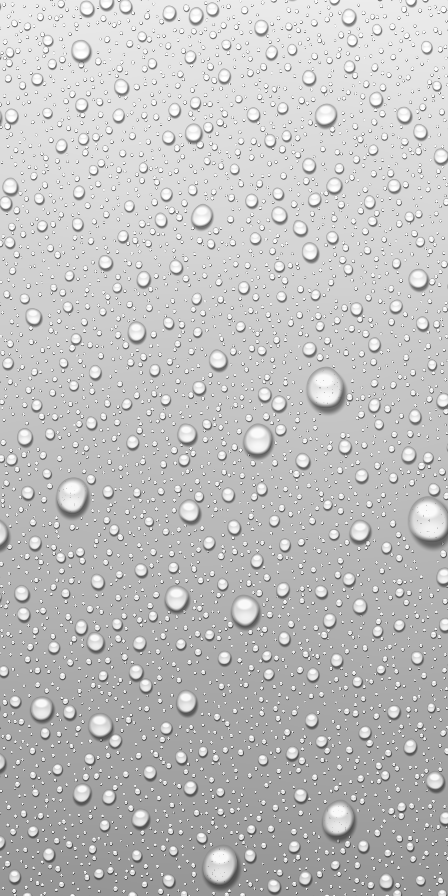
Reproduce this texture procedurally as a WebGL 2 fragment shader.

```glsl
#version 300 es
precision highp float;
// Water drops of many sizes on a softly lit grey surface.
uniform vec2 u_resolution;
out vec4 fragColor;

vec3 hash3(vec2 p) {
  vec3 h = fract(p.xyx * vec3(0.1031, 0.1030, 0.0973));
  h += dot(h, h.yxz + 33.33);
  return fract((h.xxy + h.yzz) * h.zyx);
}

float gradientDot(vec2 corner, vec2 offset) {
  float angle = 6.2832 * hash3(corner + 71.0).x;
  return dot(vec2(cos(angle), sin(angle)), offset);
}

float gradientNoise(vec2 p) {
  vec2 i = floor(p), f = fract(p);
  vec2 u = f * f * f * (f * (f * 6.0 - 15.0) + 10.0);
  float low = mix(gradientDot(i, f), gradientDot(i + vec2(1, 0), f - vec2(1, 0)), u.x);
  float high = mix(gradientDot(i + vec2(0, 1), f - vec2(0, 1)),
                   gradientDot(i + 1.0, f - 1.0), u.x);
  return mix(low, high, u.y);
}

// Each layer is a turned grid, finer than the one before.
float cellSize(int layer) { return 0.33 * pow(0.51, float(layer)); }

mat2 layerTurn(int layer) {
  float a = 0.35 + 0.8 * float(layer);
  return mat2(cos(a), sin(a), -sin(a), cos(a));
}

vec2 cellAt(vec2 p, int layer) {
  return floor(p * layerTurn(layer) / cellSize(layer));
}

// Centre in xy, radius in z; the radius is zero for an empty cell.
vec3 dropIn(vec2 cell, int layer) {
  vec2 key = cell + 37.0 * float(layer) + 140.0;
  vec3 h = hash3(key), k = hash3(key + 211.5);
  float size = cellSize(layer);
  vec2 centre = layerTurn(layer) * ((cell + 0.5 + 0.62 * (h.xy - 0.5)) * size);
  float keep = layer == 0 ? 0.85 * (1.0 - smoothstep(1.0, 1.5, centre.y))
                          : layer == 1 ? 0.6 : 0.94;
  float ratio = layer < 2 ? mix(0.1, 0.165, h.z * h.z) : mix(0.115, 0.19, h.z);
  return vec3(centre, k.x < keep ? size * ratio : 0.0);
}

// True where a larger drop already takes the place.
bool isCrowded(vec3 drop, int layer) {
  for (int l = 0; l < layer; l++) {
    vec2 home = cellAt(drop.xy, l);
    for (int n = 0; n < 9; n++) {
      vec3 other = dropIn(home + vec2(n % 3 - 1, n / 3 - 1), l);
      if (other.z > 0.0 && distance(drop.xy, other.xy) < 1.06 * (drop.z + other.z)) return true;
    }
  }
  return false;
}

float paintDrop(float tone, float ground, vec2 p, vec3 drop, float pixel) {
  vec2 q = (p - drop.xy) / drop.z;
  vec3 h = hash3(drop.xy * 913.0 + 50.0);

  // Uneven, slightly stretched outline
  float lean = (h.x - 0.5) * 0.2;
  vec2 s = vec2(q.x + lean * q.y, q.y) * vec2(1.0 + 0.14 * h.y, 0.95);
  float d = length(s) * (1.0 + 0.16 * gradientNoise(q * 0.8 + h.yz * 60.0));
  float blur = 0.6 * pixel / drop.z;

  // Contact shadow below and to the right
  float shade = length(s - vec2(0.08, -0.2));
  tone *= 1.0 - 0.46 * (1.0 - smoothstep(0.85, 1.22, shade));

  // Clear body, thin dark rim, light gathered at the foot
  float body = mix(ground, 0.94, 0.62) - 0.04 * q.y;
  float rim = smoothstep(0.72, 1.0, d);
  body -= rim * (0.22 + 0.34 * smoothstep(-0.1, 0.9, dot(s, vec2(0.35, -0.94))));
  body += 0.08 * (1.0 - smoothstep(0.1, 0.7, length((s - vec2(0.05, -0.4)) * vec2(0.7, 1.2))));

  // Soft window glint near the top
  float glint = length((s - vec2(-0.03, 0.38)) / vec2(0.62, 0.38));
  body = mix(body, 0.99, 0.92 * (1.0 - smoothstep(0.6, 1.1, glint)));

  // Fine specks inside the largest drops
  float specks = smoothstep(0.36, 0.5, gradientNoise(q * 8.0 + h.xy * 90.0));
  body -= 0.2 * specks * smoothstep(0.034, 0.042, drop.z) * (1.0 - rim);

  return mix(tone, body, 1.0 - smoothstep(1.0 - blur, 1.0 + blur, d));
}

void main() {
  vec2 p = gl_FragCoord.xy / u_resolution.x;
  float pixel = 1.0 / u_resolution.x;
  float height = gl_FragCoord.y / u_resolution.y;

  // Surface brightening towards the top
  float ground = mix(0.585, 0.92, height) + 0.02 * gradientNoise(p * vec2(2.0, 3.0));
  float tone = ground;

  // Drops from the finest layer to the largest
  for (int layer = 4; layer >= 0; layer--) {
    vec2 home = cellAt(p, layer);
    for (int n = 0; n < 9; n++) {
      vec3 drop = dropIn(home + vec2(n % 3 - 1, n / 3 - 1), layer);
      if (distance(p, drop.xy) > 1.75 * drop.z + pixel) continue;
      if (drop.z > 0.0 && !isCrowded(drop, layer)) {
        tone = paintDrop(tone, ground, p, drop, pixel);
      }
    }
  }
  fragColor = vec4(vec3(clamp(tone, 0.0, 1.0)), 1.0);
}
```
